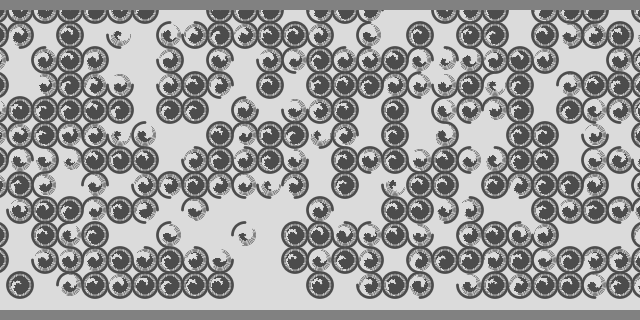
This pattern is drawn by a Shadertoy shader. Its source:

```glsl
#define CELLS_HIGH 12.8
#define BAR_EDGE 6.0
#define PRESENCE 0.76
#define RING_RADIUS 0.5
#define RING_HALF_WIDTH 0.055
#define GROOVE_STEP 0.045
#define GROOVE_WIDTH 0.35
#define TWIST 0.055
#define RAGGED 0.10
#define PAPER vec3(0.86)
#define INK vec3(0.30)
#define BAR vec3(0.505)

const float PI = 3.14159265;

float hash(vec2 p)
{
    vec3 q = fract(vec3(p.xyx) * 0.1031);
    q += dot(q, q.yzx + 33.33);
    return fract((q.x + q.y) * q.z);
}

mat2 rotation(float a)
{
    float c = cos(a), s = sin(a);
    return mat2(c, -s, s, c);
}

// Round-capped arc, centred on the +x axis
float arcDistance(vec2 p, float radius, float halfSpan)
{
    p.y = abs(p.y);
    float onArc = abs(length(p) - radius);
    float toCap = length(p - radius * vec2(cos(halfSpan), sin(halfSpan)));
    return atan(p.y, p.x) < halfSpan ? onArc : toCap;
}

// Ragged spiral core, fading outward into thin grooves
float whorlDistance(vec2 p, vec2 id, float cover)
{
    float r = length(p);
    float k = floor(r / GROOVE_STEP);
    float jitter = hash(id * 1.7 + vec2(k * 7.3, 61.0)) - 0.5;
    float start = 0.10 + 0.22 * hash(id + 23.0) + TWIST * k + RAGGED * jitter;
    float turn = fract(atan(p.y, p.x) / (2.0 * PI) - start);

    float coreRadius = mix(0.22, 0.34, cover);
    bool core = (k + 0.5) * GROOVE_STEP < coreRadius;
    float fill = mix(0.38, 0.84, cover) + (core ? 0.0 : 0.12 * cover);
    float angular = (abs(turn - 0.5 * fill) - 0.5 * fill) * 2.0 * PI * r;
    float radial = abs(r - (k + 0.5) * GROOVE_STEP)
                 - 0.5 * GROOVE_STEP * GROOVE_WIDTH;
    float d = core ? angular : max(angular, radial);
    d = min(d, r - GROOVE_STEP);
    return max(d, r - 0.43);
}

float curlDistance(vec2 p, vec2 id)
{
    if (hash(id + 101.0) > PRESENCE || id.y <= -BAR_EDGE) return 1.0;

    // One to four quarter turns, starting on a random axis
    float quarters = 1.0 + floor(4.0 * sqrt(hash(id + 211.0)));
    float firstQuarter = floor(4.0 * hash(id + 307.0));
    float halfSpan = quarters * PI * 0.25;
    vec2 q = rotation(firstQuarter * PI * 0.5 + halfSpan) * p;
    float ring = arcDistance(q, RING_RADIUS, halfSpan) - RING_HALF_WIDTH;
    return min(ring, whorlDistance(p, id, (quarters - 1.0) / 3.0));
}

void mainImage(out vec4 fragColor, in vec2 fragCoord)
{
    float pixel = CELLS_HIGH / iResolution.y;
    vec2 p = (fragCoord - 0.5 * iResolution.xy) * pixel;
    vec2 home = floor(p + 0.5);

    // Rings overlap their neighbours
    float d = 1.0;
    for (int y = -1; y <= 1; y++)
    for (int x = -1; x <= 1; x++)
    {
        vec2 id = home + vec2(x, y);
        d = min(d, curlDistance(p - id, id));
    }

    vec3 color = mix(PAPER, INK, clamp(0.5 - d / pixel, 0.0, 1.0));

    // Top and bottom bars
    float bar = clamp(0.5 + (abs(p.y) - BAR_EDGE) / pixel, 0.0, 1.0);
    fragColor = vec4(mix(color, BAR, bar), 1.0);
}
```
